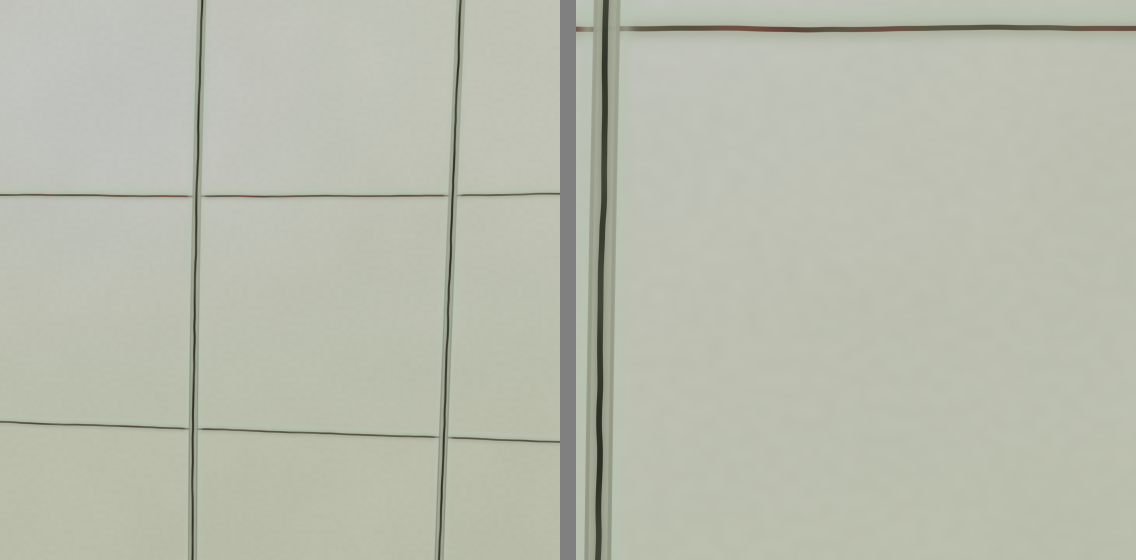
Left, the full canvas; right, a detail of the centre.
A WebGL 1 fragment shader for this texture:

```glsl
precision highp float;
// Pale glazed wall tiles with thin, slightly crooked dark joints.

uniform vec2 u_resolution;

const vec3 GLAZE_TOP = vec3(0.755, 0.765, 0.715);
const vec3 GLAZE_BOTTOM = vec3(0.722, 0.738, 0.660);
const vec3 GLAZE_LILAC = vec3(0.755, 0.762, 0.755);
const vec3 MINT_RIM = vec3(0.715, 0.765, 0.695);
const vec3 GROUT = vec3(0.645, 0.668, 0.595);
const vec3 GROUT_EDGE = vec3(0.52, 0.545, 0.465);
const vec3 CRACK_GREEN = vec3(0.17, 0.19, 0.14);
const vec3 CRACK_BROWN = vec3(0.31, 0.29, 0.22);
const vec3 CRACK_RUST = vec3(0.42, 0.25, 0.21);

// Each joint is a parabola: start + slope * t + bend * t * t.
const vec3 COLUMN_FIRST = vec3(0.3438, 0.0028, 0.0141);
const vec3 COLUMN_LAST = vec3(0.7839, 0.0358, 0.0033);
const vec3 ROW_FIRST = vec3(0.2461, -0.0330, -0.0020);
const vec3 ROW_LAST = vec3(0.6523, -0.0133, 0.0146);

const float COLUMN_GROUT = 0.0078;  // half widths
const float COLUMN_CRACK = 0.0017;
const float ROW_CRACK = 0.0015;
const float ROW_HALO = 0.0055;
const float EDGE_WIDTH = 0.0012;
const float WOBBLE = 0.0016;
const float MOTTLE = 0.012;
const float GRAIN = 0.010;

vec2 gradientAt(vec2 cell) {
  vec3 p = fract(cell.xyx * vec3(0.1031, 0.1030, 0.0973));
  p += dot(p, p.yzx + 33.33);
  float angle = 6.2832 * fract((p.x + p.y) * p.z);
  return vec2(cos(angle), sin(angle));
}

// Gradient noise, roughly -0.7 to 0.7.
float noise(vec2 p) {
  vec2 i = floor(p), f = fract(p);
  vec2 w = f * f * f * (f * (f * 6.0 - 15.0) + 10.0);
  float a = dot(gradientAt(i), f);
  float b = dot(gradientAt(i + vec2(1.0, 0.0)), f - vec2(1.0, 0.0));
  float c = dot(gradientAt(i + vec2(0.0, 1.0)), f - vec2(0.0, 1.0));
  float d = dot(gradientAt(i + 1.0), f - 1.0);
  return mix(mix(a, b, w.x), mix(c, d, w.x), w.y);
}

float stripe(float dist, float halfWidth, float blur) {
  return 1.0 - smoothstep(halfWidth - blur, halfWidth + blur, abs(dist));
}

float halo(float dist, float radius) {
  float q = dist / radius;
  return exp(-q * q);
}

float jointAt(vec3 curve, float t) {
  return curve.x + t * (curve.y + t * curve.z);
}

vec3 glaze(vec2 uv) {
  vec3 color = mix(GLAZE_BOTTOM, GLAZE_TOP, smoothstep(0.0, 1.0, uv.y));
  float lilac = 0.8 * halo(length((uv - vec2(0.18, 0.82)) * vec2(0.8, 1.0)), 0.30);
  color = mix(color, GLAZE_LILAC, lilac);
  float shade = noise(uv * 4.0) + 0.6 * noise(uv * 13.0 + 7.0);
  color += MOTTLE * shade * vec3(1.0, 0.9, 1.1);
  return color + GRAIN * noise(uv * vec2(90.0, 110.0));
}

// Thin horizontal joint: soft shadow, mint rim above, brown hairline.
vec3 addRow(vec3 color, vec2 uv, float row, float aa) {
  float wander = WOBBLE * (noise(vec2(uv.x * 12.0, row * 9.0 + 3.5))
                         + 0.3 * noise(vec2(uv.x * 45.0, row * 9.0 + 5.5)));
  float d = uv.y - jointAt(mix(ROW_FIRST, ROW_LAST, row), uv.x) - wander;
  color = mix(color, MINT_RIM, 0.6 * halo(d - 0.008, 0.006));
  color = mix(color, GROUT, 0.75 * halo(d + 0.001, ROW_HALO));
  float rust = row * smoothstep(-0.15, 0.45, noise(vec2(uv.x * 16.0, 21.5)));
  float strength = 0.9 + 0.2 * noise(vec2(uv.x * 25.0, row + 40.5));
  vec3 crack = mix(CRACK_BROWN, CRACK_RUST, rust);
  return mix(color, crack, strength * stripe(d, ROW_CRACK, aa));
}

// Wider vertical joint: grout strip with dim edges and a dark crack.
vec3 addColumn(vec3 color, vec2 uv, float column, float aa) {
  float d = uv.x - jointAt(mix(COLUMN_FIRST, COLUMN_LAST, column), uv.y);
  float wander = WOBBLE * (noise(vec2(uv.y * 11.0, column * 8.0 + 11.5))
                         + 0.5 * noise(vec2(uv.y * 38.0, column * 8.0 + 15.5)));
  color = mix(color, MINT_RIM, 0.5 * halo(abs(d) - 0.011, 0.005));
  color = mix(color, GROUT, 0.95 * stripe(d, COLUMN_GROUT, 1.5 * aa));
  float edgeFade = mix(0.75, 0.25, smoothstep(0.1, 0.8, uv.y));
  float edge = stripe(abs(d) - COLUMN_GROUT + 0.001, EDGE_WIDTH, aa);
  color = mix(color, GROUT_EDGE, edgeFade * edge);
  float crackOffset = d - wander;
  color = mix(color, GROUT_EDGE, 0.6 * halo(crackOffset, 0.0035));
  float strength = 0.92 + 0.25 * noise(vec2(uv.y * 20.0, column + 60.5));
  return mix(color, CRACK_GREEN, clamp(strength, 0.0, 1.0) * stripe(crackOffset, COLUMN_CRACK, aa));
}

void main() {
  vec2 uv = gl_FragCoord.xy / u_resolution;
  float aa = 0.75 / min(u_resolution.x, u_resolution.y);
  vec3 color = glaze(uv);
  for (int i = 0; i < 2; i++) color = addRow(color, uv, float(i), aa);
  for (int i = 0; i < 2; i++) color = addColumn(color, uv, float(i), aa);
  gl_FragColor = vec4(color, 1.0);
}
```
